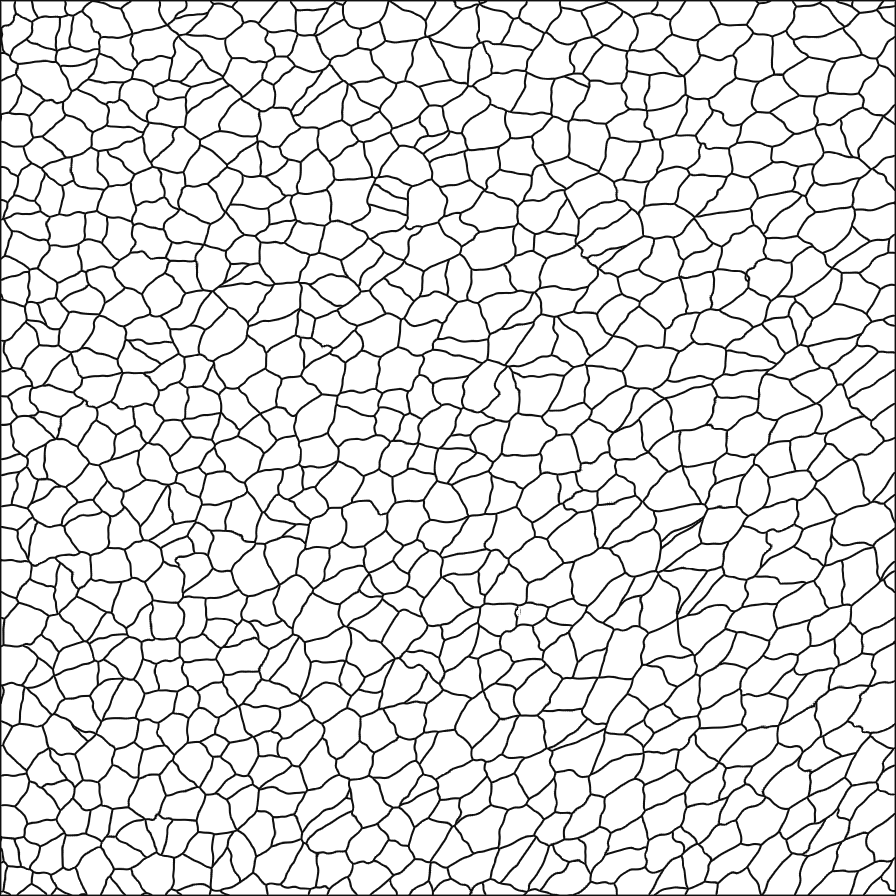
Give the GLSL for this pattern, as a WebGL 2 fragment shader.

```glsl
#version 300 es
precision highp float;
precision highp int;

#define GRID vec2(28.0, 32.0)   // cells per canvas side before warping
#define JITTER 0.92             // site scatter inside its grid square
#define SIZE_SPREAD 0.22        // variation of cell sizes
#define GROWTH 0.12             // cells grow toward the right
#define STRETCH 0.08            // diagonal stretch toward the lower right
#define BEND 0.34               // broad curvature of the walls
#define WIGGLE 0.10             // fine roughness of the walls
#define LINE_WIDTH 0.0023       // wall thickness, canvas units
#define FRAME_WIDTH 0.0016      // border thickness, canvas units

uniform vec2 u_resolution;
out vec4 fragColor;

const vec3 PAPER = vec3(1.0);
const vec3 INK = vec3(0.06);

// Integer hash: three values in 0..1 per lattice point and layer
vec3 hash3(ivec2 cell, int layer) {
    uvec3 v = uvec3(ivec3(cell, layer)) * 1664525u + 1013904223u;
    v += v.yzx * v.zxy;
    v ^= v >> 16u;
    v += v.yzx * v.zxy;
    return vec3(v >> 8u) / 16777216.0;
}

// Smooth two-channel value noise, centred on zero
vec2 noise2(vec2 p, int layer) {
    ivec2 i = ivec2(floor(p));
    vec2 f = fract(p);
    f = f * f * f * (f * (f * 6.0 - 15.0) + 10.0);
    vec2 low = mix(hash3(i, layer).xy, hash3(i + ivec2(1, 0), layer).xy, f.x);
    vec2 high = mix(hash3(i + ivec2(0, 1), layer).xy, hash3(i + ivec2(1, 1), layer).xy, f.x);
    return mix(low, high, f.y) - 0.5;
}

// Canvas position to cell space: growth, diagonal stretch, rough walls
vec2 warp(vec2 uv) {
    float x = uv.x, y = uv.y, drop = 1.0 - uv.y;
    vec2 p = uv - GROWTH * vec2(x * x - y * y, 2.0 * x * y);
    p += 2.0 * STRETCH * vec2(x * drop * drop, -x * x * drop);
    p *= GRID;
    return p + BEND * noise2(p * 1.3, 1) + WIGGLE * noise2(p * 3.7, 2);
}

// Site position in xy, its power weight in z; odd rows are staggered
vec3 siteAt(ivec2 cell) {
    vec3 h = hash3(cell, 0);
    vec2 stagger = vec2(0.5 * float(cell.y & 1), 0.0);
    return vec3(vec2(cell) + 0.5 + stagger + JITTER * (h.xy - 0.5), SIZE_SPREAD * h.z);
}

float power(vec2 p, vec3 site) {
    vec2 d = p - site.xy;
    return dot(d, d) - site.z;
}

// Distance in pixels to the nearest wall of a power diagram
float wallDistance(vec2 p, mat2 jacobian) {
    ivec2 home = ivec2(floor(p));
    vec3 owner = vec3(0.0);
    float least = 1e3;
    for (int j = -2; j <= 2; j++)
    for (int i = -2; i <= 2; i++) {
        vec3 site = siteAt(home + ivec2(i, j));
        float value = power(p, site);
        if (value < least) {
            least = value;
            owner = site;
        }
    }
    float nearest = 1e3;
    for (int j = -2; j <= 2; j++)
    for (int i = -2; i <= 2; i++) {
        vec3 site = siteAt(home + ivec2(i, j));
        vec2 gap = site.xy - owner.xy;
        if (dot(gap, gap) > 1e-6) {
            float slope = 2.0 * length(gap * jacobian);
            nearest = min(nearest, (power(p, site) - least) / max(slope, 1e-6));
        }
    }
    return nearest;
}

// Antialiased coverage of a band reaching halfWidth pixels from its axis
float coverage(float dist, float halfWidth) {
    return clamp(halfWidth - dist + 0.5, 0.0, 1.0);
}

void main() {
    vec2 uv = gl_FragCoord.xy / u_resolution;
    float side = min(u_resolution.x, u_resolution.y);

    vec2 p = warp(uv);
    mat2 jacobian = mat2(dFdx(p), dFdy(p));
    float walls = coverage(wallDistance(p, jacobian), 0.5 * LINE_WIDTH * side);

    // Thin border around the canvas
    vec2 inset = min(gl_FragCoord.xy, u_resolution - gl_FragCoord.xy);
    float frame = coverage(min(inset.x, inset.y), FRAME_WIDTH * side);

    fragColor = vec4(mix(PAPER, INK, max(walls, frame)), 1.0);
}
```
